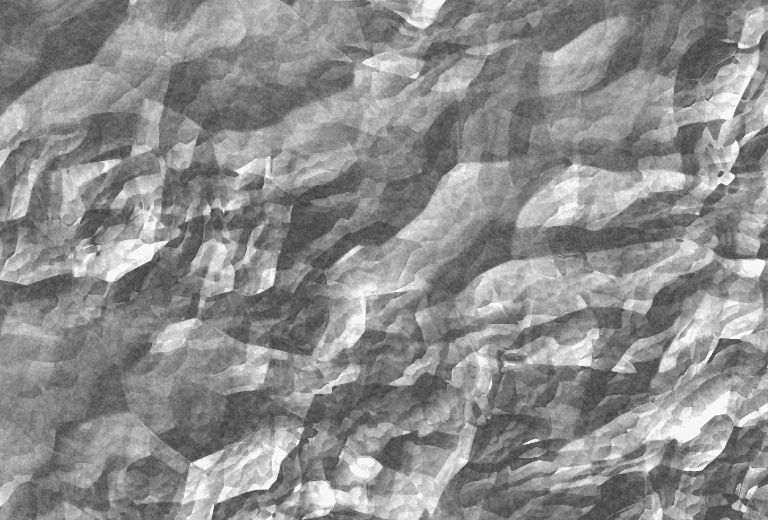
This texture is drawn by a Shadertoy shader. Its source:

```glsl
// Crumpled grey paper under a raking light. Each layer is a soft lower envelope
// of stretched, randomly turned cones: their axes and borders form the folds.
// Finer layers slip along the slopes of coarser ones, so facets break at folds.

#define FOLD_FREQ 5.2        // largest folds per canvas height
#define FOLD_GROWTH 1.8      // frequency step between layers
#define LAYERS 4
#define LAYER_STEEPNESS vec4(0.85, 0.78, 0.48, 0.27)
#define SLIP 0.12            // shift of finer folds across a coarser crease
#define SHARPNESS 900.0      // crispness of the creases
#define LIGHT_DIR vec2(-0.6, 0.8)
#define CONTRAST 1.4
#define RIM 0.4              // bright ridge lines and dark valley lines
#define GRAIN 0.11
#define SHADOW_GREY 0.315
#define TONE_STEP 0.2        // grey change per unit of lit slope

vec3 hash3(vec2 p) {
    vec3 q = fract(p.xyx * vec3(0.1031, 0.1030, 0.0973));
    q += dot(q, q.yzx + 33.33);
    return fract((q.xxy + q.yzz) * q.zyx);
}

// Smooth value noise with three independent channels
vec3 noise3(vec2 p) {
    vec2 cell = floor(p), f = fract(p);
    f = f * f * (3.0 - 2.0 * f);
    vec3 low = mix(hash3(cell), hash3(cell + vec2(1, 0)), f.x);
    vec3 high = mix(hash3(cell + vec2(0, 1)), hash3(cell + vec2(1, 1)), f.x);
    return mix(low, high, f.y);
}

// Returns the slope of the folded sheet in xy and the crease strength in z
vec3 foldLayer(vec2 p, float sharp) {
    vec2 cell = floor(p), f = p - cell;
    vec2 slopeSum = vec2(0.0);
    float weightSum = 0.0, weightMax = 0.0;
    float soft = 1.2 / sharp;
    for (int j = -2; j <= 2; j++)
    for (int i = -2; i <= 2; i++) {
        vec2 offset = vec2(i, j);
        vec3 rnd = hash3(cell + offset);
        vec2 d = f - offset - rnd.xy;

        // Cone stretched along a random axis
        float angle = 6.2832 * rnd.z;
        vec2 axis = vec2(cos(angle), sin(angle));
        vec2 side = vec2(-axis.y, axis.x);
        vec2 stretch = vec2(mix(0.8, 1.4, fract(rnd.x * 17.0)),
                            mix(0.5, 0.8, fract(rnd.y * 13.0)));
        vec2 q = stretch * vec2(dot(d, axis), dot(d, side));
        float reach = sqrt(dot(q, q) + soft * soft);
        vec2 slope = (axis * q.x * stretch.x + side * q.y * stretch.y) / reach;

        // Walls steepen towards the ridges; a soft minimum joins the cones
        float height = reach * (0.3 + 0.7 * reach);
        slope *= 0.3 + 1.4 * reach;
        float weight = exp(sharp * (0.4 - height));
        slopeSum += weight * slope;
        weightSum += weight;
        weightMax = max(weightMax, weight);
    }
    return vec3(slopeSum, weightSum - weightMax) / weightSum;
}

void mainImage(out vec4 fragColor, in vec2 fragCoord) {
    vec2 p = fragCoord / iResolution.y;

    // Bend the folds slightly
    vec2 bent = p + 0.05 * (noise3(p * 4.0 + 7.0).xy - 0.5)
                  + 0.012 * (noise3(p * 15.0 + 31.0).xy - 0.5);

    // Broad undulation, and patches of denser crumpling
    float lit = 0.04 + 0.6 * (noise3(p * 4.0 + 53.0).z - 0.5);
    float crumple = mix(0.5, 1.5, smoothstep(0.2, 0.8, noise3(p * 3.5 + 19.0).x));

    // Folds from large to small, alternating ridges and valleys
    float freq = FOLD_FREQ, facing = 1.0;
    for (int i = 0; i < LAYERS; i++) {
        vec2 shift = vec2(23.7, 41.3) * float(i + 1);
        vec3 fold = foldLayer(bent * freq + shift, min(SHARPNESS / freq, 70.0));
        float steepness = LAYER_STEEPNESS[i] * (i == 0 ? 1.0 : crumple);
        lit += steepness * facing * (dot(fold.xy, LIGHT_DIR) + RIM * (fold.z - 0.04));
        bent += SLIP * fold.xy / freq;
        freq *= FOLD_GROWTH;
        facing = -facing;
    }

    // Soft shadow floor, nearly linear lights
    float knee = 0.45;
    float tone = knee * log(1.0 + exp((CONTRAST * lit + 1.05) / knee));
    float grey = SHADOW_GREY + TONE_STEP * tone;

    // Paper fibre and fine grain
    grey += GRAIN * (noise3(p * 330.0).x - 0.5);
    grey += 0.5 * GRAIN * (noise3(p * vec2(110.0, 150.0)).y - 0.5);
    fragColor = vec4(vec3(clamp(grey, 0.0, 0.97)), 1.0);
}
```
